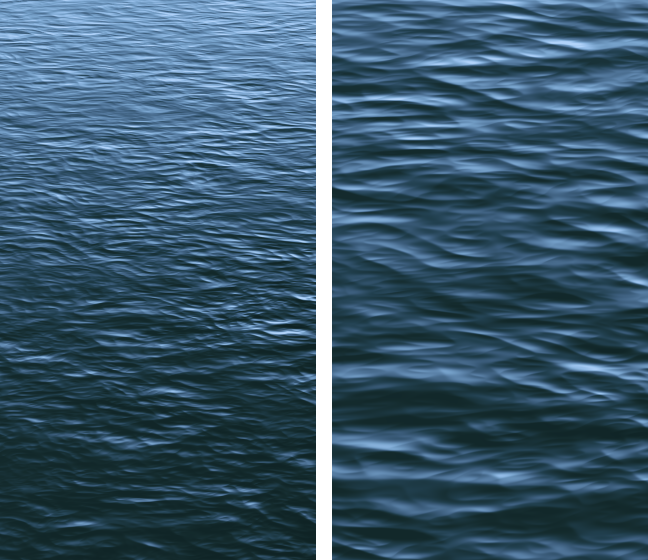
Left: the whole. Right: its middle third, enlarged.
A Shadertoy shader for this texture:

```glsl
// Wind-ruffled open sea seen obliquely, pale far away and deep green close by.
// Sharp-crested noise waves lie on a tilted plane; their slope toward the
// viewer selects a tone between deep water and reflected sky.

const float HORIZON = 1.7;       // height of the vanishing line, in canvas heights
const float DEPTH_SCALE = 3.5;   // foreshortening of the water plane
const float SOFTNESS = 0.002;    // smallest visible detail, in canvas heights
const int OCTAVES = 5;

vec2 hash22(vec2 p) {
    vec3 q = fract(p.xyx * vec3(0.1031, 0.1030, 0.0973));
    q += dot(q, q.yzx + 33.33);
    return fract((q.xx + q.yz) * q.zy);
}

float cornerValue(vec2 cell, vec2 offset) {
    return dot(hash22(cell) * 2.0 - 1.0, offset);
}

// Gradient noise, roughly -0.8 to 0.8
float noise(vec2 p) {
    vec2 i = floor(p), f = fract(p);
    vec2 u = f * f * f * (f * (f * 6.0 - 15.0) + 10.0);
    vec2 e = vec2(1.0, 0.0);
    float low = mix(cornerValue(i, f), cornerValue(i + e, f - e), u.x);
    float high = mix(cornerValue(i + e.yx, f - e.yx), cornerValue(i + 1.0, f - 1.0), u.x);
    return 1.25 * mix(low, high, u.y);
}

vec2 rotate(vec2 p, float angle) {
    float c = cos(angle), s = sin(angle);
    return vec2(c * p.x - s * p.y, s * p.x + c * p.y);
}

// Wave height: crossing ridged layers, fading where finer than the footprint
float waveHeight(vec2 p, float footprint) {
    float height = 0.0, frequency = 7.0;
    for (int i = 0; i < OCTAVES; i++) {
        float layer = float(i);
        float angle = 0.12 + 0.42 * cos(layer * 2.4);
        float n = noise(rotate(p, angle) * frequency * vec2(0.75, 1.1) + layer * 17.3);
        float weight = 1.0 - 0.11 * (layer - 2.0) * (layer - 2.0);
        float detail = frequency * footprint;
        height -= weight * sqrt(n * n + 0.002) / (frequency * (1.0 + 2.0 * detail * detail));
        frequency *= 1.85;
    }
    return height;
}

// Positive on the far sides of crests, which mirror the low sky
float farSlope(vec2 p, float footprint) {
    vec2 stepBack = vec2(0.0005, 0.002);
    return (waveHeight(p, footprint) - waveHeight(p + stepBack, footprint)) / stepBack.y;
}

// Tone 0 is deep water, 5 is bright sky, with one step beyond at each end
vec3 seaColor(float tone) {
    vec3 ramp[8] = vec3[8](
        vec3(0.04, 0.11, 0.115), vec3(0.08, 0.17, 0.18),
        vec3(0.13, 0.25, 0.31), vec3(0.23, 0.36, 0.48),
        vec3(0.35, 0.50, 0.65), vec3(0.46, 0.63, 0.79),
        vec3(0.58, 0.74, 0.91), vec3(0.70, 0.83, 0.98));
    float t = clamp(tone + 1.0, 0.0, 6.999);
    int i = int(t);
    return mix(ramp[i], ramp[i + 1], fract(t));
}

vec3 seaSurface(vec2 uv) {
    // Project the canvas onto the water plane and bend it gently
    float depth = 1.0 / (HORIZON - uv.y);
    vec2 p = vec2((uv.x - 0.28) * depth, DEPTH_SCALE * depth) + 3.0;
    float footprint = SOFTNESS * DEPTH_SCALE * depth * depth;
    p += 0.025 * vec2(noise(p * 6.0), noise(p * 6.0 + 40.0));

    float slope = max(farSlope(p, footprint), -2.0);
    float gust = noise(p * vec2(3.0, 4.0) + 8.0);
    float swell = 1.0 - abs(noise(rotate(p, 0.6) * vec2(1.5, 5.0) + 21.0));
    float crest = pow(swell, 9.0);

    // Sky reflection grows with distance; near water keeps only rare glints
    float y = uv.y;
    float base = 0.1 + 1.5 * y + 2.6 * y * y - 0.5 * (uv.x - 0.28) * (1.0 - y);
    float contrast = mix(0.35, 1.0, smoothstep(0.0, 0.6, y)) * (1.0 + 0.7 * gust);
    float skew = mix(0.25, 0.0, y);
    float ripple = slope + skew * (slope * slope - 1.4);
    float glint = 0.6 * (1.0 - 0.7 * y) * crest * max(slope, 0.0);
    return seaColor(base + contrast * ripple + glint + 0.4 * gust - 0.1);
}

void mainImage(out vec4 fragColor, in vec2 fragCoord) {
    // Four samples per pixel smooth the crest lines
    vec3 color = vec3(0.0);
    for (int i = 0; i < 4; i++) {
        vec2 jitter = vec2(mod(float(i) * 2.0 + 0.5, 3.5), float(i)) * 0.25 - 0.375;
        color += seaSurface((fragCoord + jitter) / iResolution.y);
    }
    fragColor = vec4(color * 0.25, 1.0);
}
```
